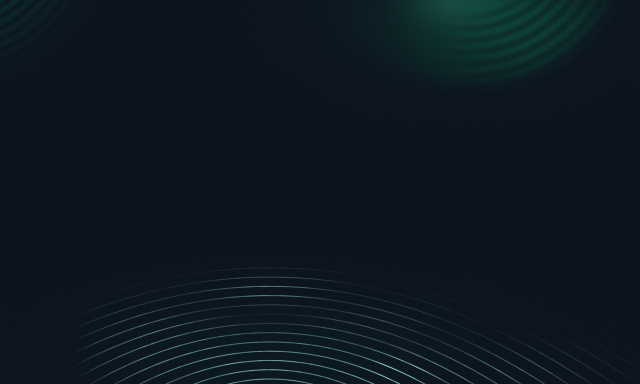
Give the GLSL for this background, as a WebGL 2 fragment shader.

```glsl
#version 300 es
precision highp float;
// A dark navy field with fine pale arcs nested at the bottom edge and
// soft green ripples in the two upper corners. The arcs are level lines of
// a family of parabolas; the ripples are sine rings under soft envelopes.
uniform vec2 u_resolution;
out vec4 fragColor;

const vec3 NAVY = vec3(0.048, 0.077, 0.116);
const vec3 TEAL = vec3(0.050, 0.225, 0.195);
const vec3 DEEP_TEAL = vec3(0.045, 0.160, 0.165);
const vec3 MINT = vec3(0.56, 0.82, 0.77);

float hash(vec2 p) {
    return fract(sin(dot(p, vec2(127.1, 311.7))) * 43758.5453);
}

float noise(vec2 p) {
    vec2 i = floor(p), f = fract(p);
    f = f * f * (3.0 - 2.0 * f);
    return mix(mix(hash(i), hash(i + vec2(1, 0)), f.x),
               mix(hash(i + vec2(0, 1)), hash(i + vec2(1, 1)), f.x), f.y);
}

// Soft elliptical spot, 1 at its centre
float spot(vec2 p, vec2 center, vec2 radius) {
    vec2 d = (p - center) / radius;
    return exp(-dot(d, d));
}

// Crest height of the parabola through p; higher curves open wider
float crestHeight(vec2 p, float axis, float width, float growth) {
    float dx = p.x - axis;
    float s = width + growth * p.y;
    return (growth * p.y - width + sqrt(s * s + 4.0 * growth * dx * dx))
           / (2.0 * growth);
}

// Thin lines at regular levels, with the same thickness along each curve
float contour(float level, float spacing, float halfWidth, float pixel) {
    float slope = length(vec2(dFdx(level), dFdy(level))) / pixel;
    float offset = abs(fract(level / spacing + 0.5) - 0.5) * spacing;
    float d = offset / max(slope, 0.001);
    return 1.0 - smoothstep(halfWidth - 0.6 * pixel, halfWidth + 0.6 * pixel, d);
}

float rings(float radius, float spacing) {
    return 0.5 + 0.5 * cos(6.28318 * radius / spacing);
}

// Where the bottom arcs are lit
float arcLight(vec2 p) {
    float light = 0.70 * spot(p, vec2(0.70, 0.04), vec2(0.31, 0.105));
    light += 0.55 * spot(p, vec2(0.70, 0.243), vec2(0.15, 0.045));
    light += 0.60 * spot(p, vec2(1.03, 0.035), vec2(0.10, 0.045));
    light += 0.32 * spot(p, vec2(0.36, 0.08), vec2(0.15, 0.09));
    light += 0.48 * spot(p, vec2(1.28, 0.03), vec2(0.24, 0.065));
    light += 0.28 * spot(p, vec2(0.97, 0.17), vec2(0.18, 0.05));
    light += 0.25 * spot(p, vec2(0.45, 0.17), vec2(0.17, 0.06));
    light *= 1.0 - 0.8 * spot(p, vec2(0.69, 0.183), vec2(0.20, 0.026));
    return light * smoothstep(0.17, 0.25, p.x);
}

// Upper right: a lit disc with a soft rim and dark grooves
vec3 rightRipples(vec2 p) {
    float r = length(p - vec2(1.212, 1.216));
    float rim = 1.0 - smoothstep(0.405, 0.475, r);
    float body = spot(p, vec2(1.36, 0.93), vec2(0.25, 0.17));
    float groove = smoothstep(1.08, 1.30, p.x) * smoothstep(0.22, 0.28, r);
    float ripple = mix(1.0, 0.48 + 0.52 * rings(r - 0.43, 0.031), groove);
    float lamp = spot(p, vec2(1.17, 1.01), vec2(0.11, 0.07));
    float haze = spot(p, vec2(1.20, 0.97), vec2(0.30, 0.16));
    vec3 glow = (TEAL - NAVY) * (body * rim * ripple + 0.30 * haze);
    return glow + vec3(0.045, 0.10, 0.085) * lamp;
}

// Upper left: dim diagonal rings
vec3 leftRipples(vec2 p) {
    float r = length(p - vec2(-0.13, 1.195));
    float fade = 1.0 - smoothstep(0.22, 0.46, r);
    return (DEEP_TEAL - NAVY) * fade * (0.25 + 0.75 * rings(r, 0.026));
}

void main() {
    float pixel = 1.0 / u_resolution.y;
    vec2 p = gl_FragCoord.xy * pixel;

    // Background and corner glows
    vec3 color = NAVY;
    color += rightRipples(p) + leftRipples(p);
    color += vec3(0.0, 0.022, 0.018) * spot(p, vec2(0.74, 0.08), vec2(0.48, 0.14));

    // Bottom arcs, slightly uneven in brightness
    float crest = crestHeight(p, 0.703, 0.816, 6.1);
    float line = contour(crest - 0.013, 0.02413, 0.0014, pixel);
    float uneven = 0.78 + 0.40 * noise(p * vec2(90.0, 60.0));
    float light = clamp(arcLight(p) * uneven, 0.0, 1.0);
    color = mix(color, MINT, line * light);

    // Fine grain
    color += (hash(floor(p * 308.0)) - 0.5) * 0.006;
    fragColor = vec4(color, 1.0);
}
```
